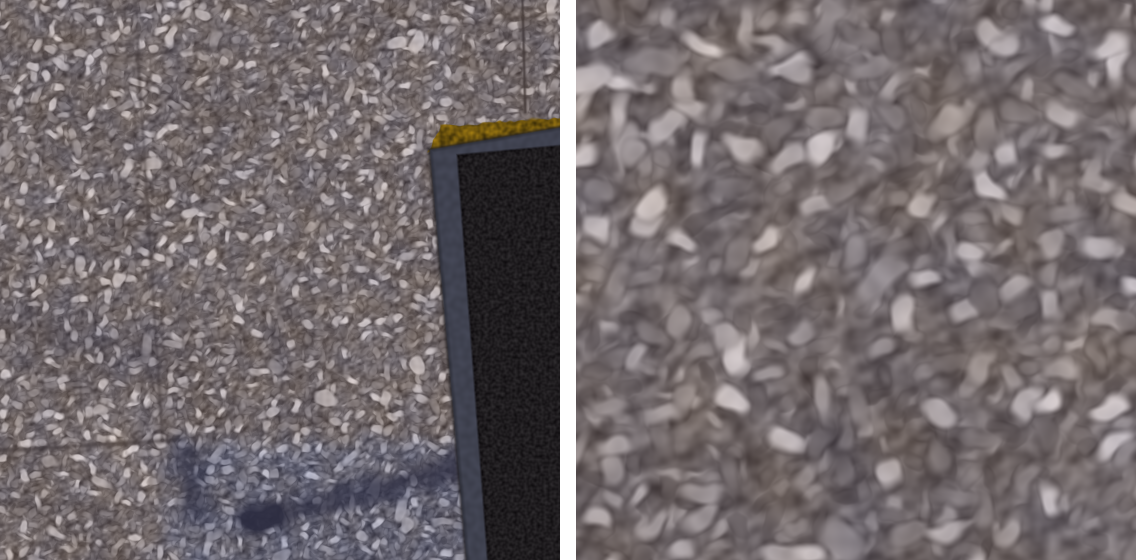
Left, the full canvas; right, a detail of the centre.
Give the GLSL for this texture, as a WebGL 1 fragment shader.

```glsl
precision highp float;
uniform vec2 u_resolution;
// Worn aggregate paving beside the corner of a dark rimmed mat.
// Stone chips are scattered ellipses in jittered cells, warped by gradient noise;
// joints and damp shadows use segment distances, the mat uses slanted half-planes.

const vec3 MAT_DARK = vec3(0.12, 0.11, 0.12);
const vec3 RIM_BLUE = vec3(0.25, 0.26, 0.315);
const vec3 STRIP_YELLOW = vec3(0.43, 0.33, 0.05);
const vec3 DAMP_BLUE = vec3(0.17, 0.17, 0.25);

vec2 hash2(vec2 p) {
  vec3 q = fract(p.xyx * vec3(0.1031, 0.1030, 0.0973));
  q += dot(q, q.yzx + 33.33);
  return fract((q.xx + q.yz) * q.zy);
}

float cornerSlope(vec2 cell, vec2 corner, vec2 f) {
  float angle = 6.2832 * hash2(cell + corner).x;
  return dot(vec2(cos(angle), sin(angle)), f - corner);
}

float gradientNoise(vec2 p) {
  vec2 cell = floor(p), f = fract(p);
  vec2 w = f * f * f * (f * (f * 6.0 - 15.0) + 10.0);
  float low = mix(cornerSlope(cell, vec2(0, 0), f), cornerSlope(cell, vec2(1, 0), f), w.x);
  float high = mix(cornerSlope(cell, vec2(0, 1), f), cornerSlope(cell, vec2(1, 1), f), w.x);
  return mix(low, high, w.y);
}

vec2 rotate(vec2 p, float angle) {
  float c = cos(angle), s = sin(angle);
  return vec2(c * p.x + s * p.y, c * p.y - s * p.x);
}

float segmentDistance(vec2 p, vec2 a, vec2 b) {
  vec2 ab = b - a;
  return length(p - a - ab * clamp(dot(p - a, ab) / dot(ab, ab), 0.0, 1.0));
}

float softLine(vec2 p, vec2 a, vec2 b, float width) {
  float d = segmentDistance(p, a, b) / width;
  return exp(-d * d);
}

float fill(float d, float blur) {
  return smoothstep(-blur, blur, d);
}

// Lays one size of chips over a grey tone.
float addChips(float tone, vec2 uv, float density, float presence, vec2 toneRange, float seed) {
  vec2 p = uv * density + seed;
  p += 0.2 * vec2(gradientNoise(p * 1.7), gradientNoise(p * 1.7 + 41.0));
  vec2 home = floor(p);
  float blur = 0.0026 * density;
  for (int j = -1; j <= 1; j++) {
    for (int i = -1; i <= 1; i++) {
      vec2 cell = home + vec2(float(i), float(j));
      vec2 place = hash2(cell + 7.0), shape = hash2(cell + 83.0), look = hash2(cell + 151.0);
      float angle = 0.65 + 2.6 * (shape.x - 0.5);
      vec2 size = vec2(mix(0.32, 0.52, place.x), mix(0.15, 0.28, shape.y));
      vec2 q = abs(rotate(p - cell - 0.1 - 0.8 * place, angle));
      vec2 scaled = q / size;
      float d = (pow(dot(pow(scaled, vec2(2.6)), vec2(1.0)), 0.385) - 1.0) * size.y;
      float present = step(look.x, presence);
      tone *= 1.0 - 0.13 * present * (1.0 - smoothstep(0.0, 0.15, d));
      float chip = mix(toneRange.x, toneRange.y, look.y);
      tone = mix(tone, chip, present * fill(-d, blur));
    }
  }
  return tone;
}

vec3 paving(vec2 uv) {
  float grain = gradientNoise(rotate(uv, 0.5) * vec2(55.0, 105.0));
  float patches = gradientNoise(uv * 7.0 + 3.0);
  float tone = 0.425 + 0.20 * grain + 0.08 * gradientNoise(uv * 150.0);
  tone = addChips(tone, uv, 66.0, 0.82, vec2(0.36, 0.66), 19.0);
  tone = addChips(tone, uv, 41.0, 0.80, vec2(0.43, 0.80), 57.0);
  tone = addChips(tone, uv, 25.0, 0.09, vec2(0.55, 0.76), 91.0);
  tone += 0.05 * patches + 0.09 * gradientNoise(uv * 85.0 + 13.0);
  float joints = 0.45 * softLine(uv, vec2(0.245, 0.92), vec2(0.29, 0.215), 0.004);
  joints += 0.6 * softLine(uv, vec2(0.0, 0.195), vec2(0.33, 0.215), 0.005);
  joints += 0.8 * softLine(uv, vec2(0.933, 1.0), vec2(0.938, 0.80), 0.003);
  joints += 0.35 * softLine(uv, vec2(0.23, 0.90), vec2(1.0, 0.975), 0.004);
  tone = mix(tone, 0.26, min(joints, 0.85));
  vec3 color = vec3(tone, tone - 0.035, tone - 0.03);
  color += vec3(0.03, 0.012, -0.025) * gradientNoise(uv * 21.0);

  // Bluish damp area with dark diagonal streaks near the bottom.
  vec2 w = uv + 0.02 * vec2(gradientNoise(uv * 24.0), gradientNoise(uv * 24.0 + 9.0));
  float cool = fill(w.x - 0.30, 0.05) * fill(0.215 - w.y, 0.03);
  color += cool * vec3(-0.045, -0.015, 0.035);
  float damp = 0.68 * softLine(w, vec2(0.44, 0.065), vec2(0.84, 0.17), 0.024);
  damp += 0.55 * softLine(w, vec2(0.33, 0.19), vec2(0.35, 0.09), 0.025);
  damp += 0.8 * softLine(w, vec2(0.455, 0.07), vec2(0.49, 0.078), 0.017);
  damp += 0.22 * softLine(w, vec2(0.05, 0.42), vec2(0.27, 0.36), 0.05);
  return mix(color, DAMP_BLUE, min(damp, 0.92));
}

vec3 addMat(vec3 color, vec2 uv) {
  float leftEdge = uv.x - 0.768 - 0.09 * (0.727 - uv.y);
  float topEdge = 0.733 + 0.17 * (uv.x - 0.768) - uv.y;
  float outer = min(leftEdge, topEdge);
  float inner = min(uv.x - 0.816 - 0.075 * (0.724 - uv.y), 0.724 + 0.09 * (uv.x - 0.816) - uv.y);
  float rough = gradientNoise(uv * 70.0);
  float strip = min(0.774 + 0.07 * (uv.x - 0.775) - uv.y, uv.x - 0.768 - 0.5 * (uv.y - 0.735));
  strip = min(strip + 0.006 * rough, 0.004 - topEdge);
  vec3 yellow = STRIP_YELLOW * (1.0 + 0.6 * rough + 0.4 * gradientNoise(uv * 130.0));
  color = mix(color, yellow, fill(strip, 0.002));
  color = mix(color, MAT_DARK, 0.65 * exp(-pow(outer / 0.004, 2.0)));
  vec3 rim = RIM_BLUE * (1.0 + 0.14 * rough) * mix(0.75, 1.0, fill(outer - 0.004, 0.004));
  color = mix(color, rim, fill(outer, 0.002));
  float fibre = gradientNoise(uv * 170.0) + 0.6 * gradientNoise(uv * 95.0 + 5.0);
  vec3 mat = MAT_DARK + 0.075 * fibre - 0.04 * (1.0 - fill(inner - 0.004, 0.005));
  return mix(color, mat, fill(inner, 0.003));
}

void main() {
  vec2 uv = gl_FragCoord.xy / u_resolution;
  gl_FragColor = vec4(clamp(addMat(paving(uv), uv), 0.0, 1.0), 1.0);
}
```
